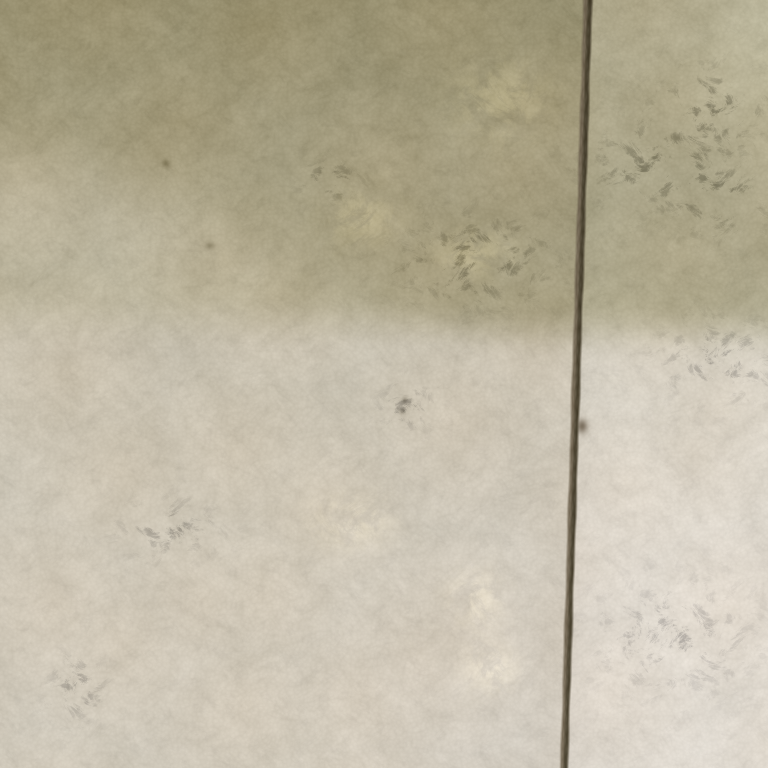
Write a Shadertoy shader that draws this texture.

```glsl
vec2 hash2(vec2 p) {
    vec3 q = fract(p.xyx * vec3(0.1031, 0.1030, 0.0973));
    q += dot(q, q.yzx + 33.33);
    return fract((q.xx + q.yz) * q.zy);
}

// Cellular noise: positive near a feature point, negative between points
float cells(vec2 p) {
    vec2 id = floor(p), f = fract(p);
    float nearest = 4.0;
    for (int y = -1; y <= 1; y++)
    for (int x = -1; x <= 1; x++) {
        vec2 cell = vec2(x, y);
        vec2 d = cell + hash2(id + cell + 40.0) - f;
        nearest = min(nearest, dot(d, d));
    }
    return 0.5 - sqrt(nearest);
}

// Layered cells, bent by sines so that the blotches look irregular
float mottle(vec2 p) {
    float sum = 0.0, gain = 0.5;
    for (int i = 0; i < 5; i++) {
        p += 0.22 * sin(p.yx * 2.3 + float(i) * 1.7);
        sum += gain * cells(p);
        p = mat2(1.6, 1.2, -1.2, 1.6) * p + 7.3;
        gain *= 0.62;
    }
    return sum;
}

float blob(vec2 p, vec2 center, vec2 radius) {
    vec2 d = (p - center) / radius;
    return exp(-dot(d, d));
}

// Floor light: soft shadow bands above, a brighter tile at the right
vec3 floorLight(vec2 p, float rightTile) {
    vec3 pale = mix(vec3(0.805, 0.775, 0.715), vec3(0.775, 0.745, 0.675), smoothstep(0.1, 0.6, p.y));
    pale += vec3(0.015, 0.015, 0.025) * smoothstep(0.3, 0.75, p.x) * (1.0 - p.y);
    vec3 bright = mix(vec3(0.865, 0.838, 0.795), vec3(0.83, 0.805, 0.75), smoothstep(0.2, 0.6, p.y));
    bright -= 0.03 * exp(-(p.x - 0.74) * 22.0);
    pale = mix(pale, bright, rightTile);

    vec3 halfShade = mix(vec3(0.725, 0.695, 0.6), vec3(0.645, 0.615, 0.495), smoothstep(0.1, 0.75, p.x));
    halfShade = mix(halfShade, vec3(0.675, 0.65, 0.535), rightTile);
    vec3 shade = mix(vec3(0.635, 0.605, 0.49), vec3(0.59, 0.56, 0.435), smoothstep(0.75, 1.0, p.y));
    shade = mix(shade, vec3(0.66, 0.635, 0.525), rightTile);
    shade += 0.075 * blob(p, vec2(1.02, 0.93), vec2(0.11, 0.13));

    float edge = 0.79 - 0.2 * smoothstep(0.0, 0.7, p.x);
    vec3 light = mix(pale, halfShade, smoothstep(0.54, 0.625, p.y));
    return mix(light, shade, smoothstep(edge - 0.07, edge + 0.06, p.y));
}

void mainImage(out vec4 fragColor, in vec2 fragCoord) {
    vec2 p = fragCoord / iResolution.xy;
    float pixel = 1.0 / iResolution.y;

    // Leaning seam between the two tiles
    float seam = p.x - (0.7345 + 0.031 * p.y);
    float rightTile = smoothstep(-pixel, pixel, seam);
    vec3 color = floorLight(p, rightTile);

    // Stone mottling, shifted on the second tile
    vec2 stone = p + rightTile * vec2(3.1, 1.7);
    float broad = mottle(stone * 11.0);
    float fine = mottle(stone * vec2(38.0, 46.0) + 5.0);
    float grain = cells(stone * 190.0);
    color += broad * vec3(0.075, 0.075, 0.08);
    color += fine * 0.055 + grain * 0.028;
    color += vec3(0.012, 0.0, -0.012) * cells(stone * 6.0 + 2.0);

    // Stained zones: center and radius
    vec4 stains[10] = vec4[10](
        vec4(0.85, 0.785, 0.07, 0.045), vec4(0.93, 0.86, 0.06, 0.045),
        vec4(0.94, 0.74, 0.05, 0.04), vec4(0.94, 0.53, 0.07, 0.045),
        vec4(0.88, 0.17, 0.08, 0.06), vec4(0.43, 0.765, 0.03, 0.022),
        vec4(0.10, 0.105, 0.03, 0.035), vec4(0.62, 0.66, 0.08, 0.05),
        vec4(0.22, 0.31, 0.05, 0.03), vec4(0.53, 0.47, 0.03, 0.025));
    float stained = 0.0;
    for (int i = 0; i < 10; i++) stained += blob(p, stains[i].xy, stains[i].zw);
    float flecks = smoothstep(0.1, 0.36, mottle(stone * vec2(30.0, 36.0) + 19.0));
    color -= vec3(0.17, 0.165, 0.15) * flecks * (0.1 + 0.9 * min(stained, 1.0));

    // Pale worn patches: center and radius
    vec4 patches[6] = vec4[6](
        vec4(0.62, 0.22, 0.035, 0.035), vec4(0.47, 0.715, 0.045, 0.035),
        vec4(0.46, 0.32, 0.05, 0.03), vec4(0.64, 0.13, 0.035, 0.03),
        vec4(0.62, 0.67, 0.05, 0.03), vec4(0.65, 0.87, 0.06, 0.05));
    float worn = 0.0;
    for (int i = 0; i < 6; i++) worn += blob(p, patches[i].xy, patches[i].zw);
    float chalk = smoothstep(-0.08, 0.25, mottle(stone * 24.0 + 31.0));
    color += vec3(0.075, 0.07, 0.05) * worn * chalk;

    // Small pits, and a chip beside the seam
    float pits = blob(p, vec2(0.527, 0.479), vec2(0.004))
        + blob(p, vec2(0.524, 0.464), vec2(0.004))
        + blob(p, vec2(0.273, 0.68), vec2(0.007, 0.005))
        + blob(p, vec2(0.216, 0.787), vec2(0.005));
    color -= 0.14 * pits;
    color = mix(color, vec3(0.38, 0.33, 0.26), 0.75 * blob(p, vec2(0.758, 0.445), vec2(0.007, 0.009)));

    // Grout: dark core with a brown, worn side that widens downward
    float width = 0.0048 + 0.0008 * p.y + 0.0006 * sin(p.y * 61.0) * sin(p.y * 23.0);
    float grout = 1.0 - smoothstep(width - 0.001 - pixel, width + 0.001 + pixel, abs(seam));
    vec3 groutColor = mix(vec3(0.45, 0.405, 0.33), vec3(0.29, 0.26, 0.19), smoothstep(-0.003, 0.002, seam));
    groutColor += 0.08 * cells(vec2(seam * 300.0, p.y * 70.0)) + 0.03 * (0.5 - p.y);
    color = mix(color, groutColor, grout);

    fragColor = vec4(clamp(color, 0.0, 1.0), 1.0);
}
```
